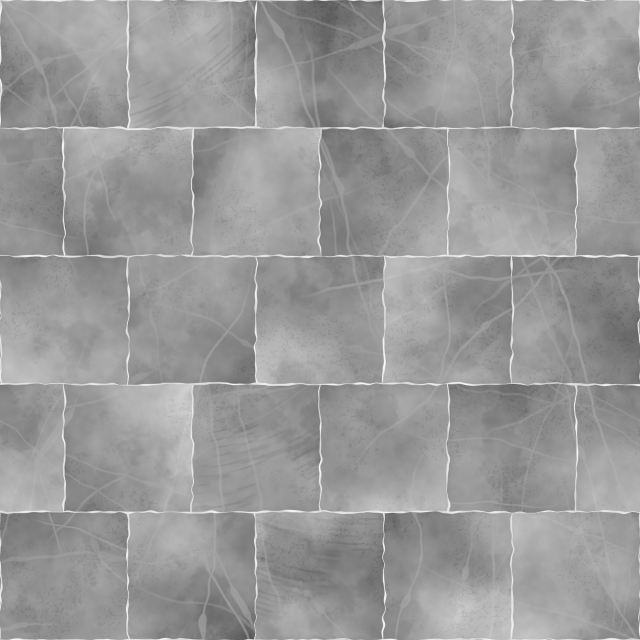
This texture map is drawn by a WebGL 2 fragment shader. Its source:

```glsl
#version 300 es
precision highp float;

uniform vec2 u_resolution;
out vec4 fragColor;

float hash(vec2 p) {
  vec3 q = fract(p.xyx * 0.1031);
  q += dot(q, q.yzx + 33.33);
  return fract((q.x + q.y) * q.z);
}

float noise(vec2 p) {
  vec2 i = floor(p), f = fract(p);
  f = f * f * (3.0 - 2.0 * f);
  return mix(mix(hash(i), hash(i + vec2(1, 0)), f.x),
             mix(hash(i + vec2(0, 1)), hash(i + vec2(1, 1)), f.x), f.y);
}

float fbm(vec2 p) {
  float sum = 0.0, amp = 0.5;
  for (int i = 0; i < 5; i++) {
    sum += amp * noise(p);
    p = mat2(1.6, 1.2, -1.2, 1.6) * p + 7.3;
    amp *= 0.5;
  }
  return sum;
}

// Ragged offset of a joint along its length
float raggedEdge(float along, float line) {
  return 0.010 * (noise(vec2(along * 7.0, line * 17.0 + 3.0)) - 0.5)
       + 0.012 * (noise(vec2(along * 17.0, line * 11.0 + 60.0)) - 0.5);
}

// Stone tone of one tile; local runs from 0 to 1 across it
float stoneTone(vec2 local, vec2 tile) {
  vec2 seed = 60.0 * vec2(hash(tile + 11.0), hash(tile + 27.0));
  float angle = 6.2832 * hash(tile + 5.0);
  vec2 dir = vec2(cos(angle), sin(angle));
  vec2 p = local + seed;

  float tone = 0.592 + 0.10 * (hash(tile + 41.0) - 0.5);
  tone += 0.14 * dot(local - 0.5, dir);
  tone += 0.32 * (fbm(p * 2.0) - 0.48);
  tone += 0.06 * (fbm(p * 13.0) - 0.48);

  // Dark stains with crumbly borders
  float stain = fbm(p * 2.6 + 31.0) + 0.06 * (noise(p * 40.0) - 0.5);
  tone -= 0.045 * smoothstep(0.56, 0.66, stain);

  // Pitted areas
  float pits = smoothstep(0.62, 0.85, noise(p * 68.0)) * smoothstep(0.42, 0.62, fbm(p * 3.1 + 90.0));
  tone -= 0.035 * pits;

  // Curved brush scratches on a few tiles
  vec2 s = vec2(dot(local, dir), dot(local, vec2(-dir.y, dir.x)));
  s.y += 0.25 * s.x * s.x;
  float streak = smoothstep(0.5, 0.9, noise(vec2(s.x * 5.0, s.y * 48.0) + seed));
  float scratched = step(0.7, hash(tile + 73.0)) * smoothstep(0.5, 0.7, noise(p * 2.2 + 17.0));
  return tone - 0.045 * streak * scratched;
}

// Pale mineral veins, wrapping around the canvas
float veins(vec2 uv, vec2 tile, float pixel) {
  float cover = 0.0;
  for (int i = 0; i < 76; i++) {
    float id = float(i) * 3.7 + 1.0;
    vec2 centre = vec2(hash(vec2(id, 2.0)), hash(vec2(id, 9.0)));
    float angle = 3.1416 * hash(vec2(id, 15.0));
    vec2 dir = vec2(cos(angle), sin(angle));
    vec2 rel = fract(uv - centre + 0.5) - 0.5;
    float along = dot(rel, dir);
    float across = dot(rel, vec2(-dir.y, dir.x));
    across += 0.04 * (noise(vec2(along * 9.0 + 20.0, id)) - 0.5);
    across += 0.006 * (noise(vec2(along * 45.0 + 40.0, id)) - 0.5);

    float reach = mix(0.10, 0.36, hash(vec2(id, 22.0)));
    float knot = smoothstep(0.75, 1.0, noise(vec2(along * 28.0 + 60.0, id)));
    float width = mix(0.0003, 0.0015, hash(vec2(id, 31.0))) + 0.005 * knot;
    float line = 1.0 - smoothstep(width - pixel * 0.5, width + 0.0015 + pixel * 0.5, abs(across));
    float fade = 1.0 - smoothstep(reach * 0.5, reach, abs(along));
    float kept = step(0.2, hash(tile + id));
    cover = max(cover, line * fade * kept * mix(0.3, 0.85, hash(vec2(id, 44.0))));
  }
  return cover;
}

void main() {
  vec2 uv = gl_FragCoord.xy / u_resolution;
  float pixel = 1.0 / min(u_resolution.x, u_resolution.y);

  // Five rows of five tiles, every second row moved by half a tile
  vec2 grid = uv * 5.0;
  float y = grid.y + raggedEdge(grid.x, mod(round(grid.y), 5.0));
  float row = floor(y);
  grid.x += 0.5 * mod(mod(row, 5.0), 2.0);
  float x = grid.x + 1.5 * raggedEdge(grid.y, mod(round(grid.x), 5.0) + 7.0 * row + 20.0);
  vec2 corner = vec2(floor(x), row);
  vec2 tile = mod(corner, 5.0);

  float tone = stoneTone(grid - corner, tile);
  tone = mix(tone, max(tone + 0.04, 0.68), 0.7 * veins(uv, tile, pixel));

  // Joints: soft shade on the tile rim, then thin chipped white grout
  vec2 rim = 0.5 - abs(fract(vec2(x, y)) - 0.5);
  float edge = min(rim.x, rim.y);
  tone -= 0.04 * exp(-edge * 38.0) * noise(uv * 22.0);
  float width = mix(-0.001, 0.008, noise(uv * 75.0 + 9.0));
  float grout = 1.0 - smoothstep(width - 2.5 * pixel, width + 0.004 + 2.5 * pixel, edge);
  tone = mix(tone, mix(0.82, 0.98, noise(uv * 48.0)), grout);

  fragColor = vec4(vec3(clamp(tone, 0.0, 1.0)), 1.0);
}
```
